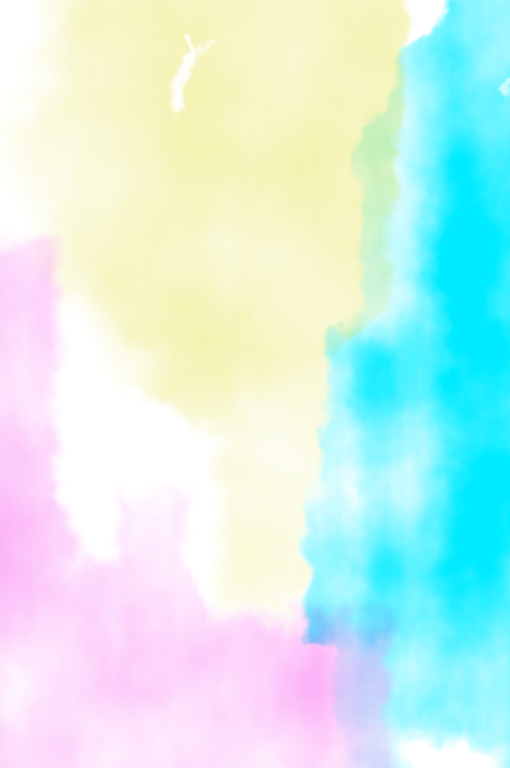
A Shadertoy shader for this background:

```glsl
// Watercolour washes of yellow, cyan and pink on white paper.
// Each wash is a mask with noise-warped borders and a cloudy pigment density;
// the washes multiply together, so overlaps turn green and lilac.

#define PAPER  vec3(1.0)
#define YELLOW vec3(0.957, 0.950, 0.690)
#define CYAN   vec3(0.0, 0.920, 1.0)
#define PINK   vec3(0.985, 0.690, 0.970)
#define EDGE_WOBBLE 0.055
#define CLOUD_SCALE 8.0
#define CLOUD_DEPTH 0.85

float hash(vec2 p) {
    vec3 h = fract(vec3(p.xyx) * 0.1031);
    h += dot(h, h.yzx + 33.33);
    return fract((h.x + h.y) * h.z);
}

float noise(vec2 p) {
    vec2 i = floor(p), f = fract(p);
    f = f * f * (3.0 - 2.0 * f);
    return mix(mix(hash(i), hash(i + vec2(1, 0)), f.x),
               mix(hash(i + vec2(0, 1)), hash(i + vec2(1, 1)), f.x), f.y);
}

float fbm(vec2 p) {
    float sum = 0.0, gain = 0.5;
    for (int i = 0; i < 5; i++) {
        sum += gain * noise(p);
        p = mat2(1.6, 1.2, -1.2, 1.6) * p + 7.3;
        gain *= 0.5;
    }
    return sum;
}

// Soft elliptical spot
float spot(vec2 q, vec2 centre, vec2 radius) {
    vec2 d = (q - centre) / radius;
    return exp(-dot(d, d));
}

// Tapered brush stroke from a (wide) to b (thin)
float stroke(vec2 q, vec2 a, vec2 b, float width) {
    vec2 d = b - a;
    float k = clamp(dot(q - a, d) / dot(d, d), 0.0, 1.0);
    float w = width * (1.0 - 0.7 * k);
    return 1.0 - smoothstep(0.3 * w, w, length(q - a - d * k));
}

// Below, q.x runs rightwards and q.y runs downwards, both 0 to 1.
float yellowWash(vec2 q, float cloud) {
    float t = q.y;
    float left = 0.12 - 0.08 * exp(-pow((t - 0.19) / 0.07, 2.0))
               + 0.16 * smoothstep(0.33, 0.50, t) + 0.15 * smoothstep(0.51, 0.57, t);
    float right = 0.80 - 0.03 * smoothstep(0.10, 0.35, t)
                - 0.125 * smoothstep(0.38, 0.47, t) - 0.05 * smoothstep(0.47, 0.80, t);
    float leftBlur = mix(0.08, 0.03, smoothstep(0.45, 0.6, t));
    float mask = smoothstep(-leftBlur, leftBlur, q.x - left)
               * smoothstep(-0.008, 0.02, right - q.x)
               * (1.0 - smoothstep(0.75, 0.82, t));
    float density = 0.70 - 0.26 * smoothstep(0.44, 0.58, t)
                  + 0.20 * spot(q, vec2(0.60, 0.22), vec2(0.22, 0.12))
                  + 0.12 * spot(q, vec2(0.35, 0.46), vec2(0.12, 0.06))
                  - 0.22 * spot(q, vec2(0.42, 0.33), vec2(0.12, 0.05))
                  - 0.20 * spot(q, vec2(0.56, 0.58), vec2(0.06, 0.06))
                  - 0.25 * spot(q, vec2(0.08, 0.18), vec2(0.12, 0.15))
                  - 0.25 * smoothstep(0.69, 0.72, q.x) * smoothstep(0.20, 0.35, t);
    return mask * clamp(density + 0.8 * cloud, 0.0, 1.0);
}

float cyanWash(vec2 q, float cloud) {
    float x = q.x, t = q.y;
    float left = 0.87 - 0.09 * smoothstep(0.0, 0.10, t) - 0.08 * smoothstep(0.10, 0.20, t)
               - 0.06 * smoothstep(0.40, 0.46, t) - 0.04 * smoothstep(0.47, 0.75, t)
               + 0.07 * smoothstep(0.82, 0.86, t);
    float mask = smoothstep(-0.012, 0.012, x - left);
    float lower = smoothstep(0.39, 0.46, t);
    // Thin glaze where it runs over the yellow and the pink
    float glaze = (1.0 - lower) * (1.0 - smoothstep(0.78, 0.85, x))
                + smoothstep(0.80, 0.86, t) * (1.0 - smoothstep(0.74, 0.80, x));
    float density = 0.36 + 0.14 * lower * smoothstep(0.68, 0.72, x)
                  + 0.14 * smoothstep(0.83, 0.90, x)
                  + 0.46 * spot(q, vec2(0.91, 0.31), vec2(0.08, 0.11))
                  + 0.46 * spot(q, vec2(0.95, 0.46), vec2(0.11, 0.09))
                  + 0.46 * spot(q, vec2(0.93, 0.72), vec2(0.08, 0.10))
                  + 0.22 * spot(q, vec2(0.74, 0.49), vec2(0.06, 0.06))
                  + 0.16 * spot(q, vec2(0.75, 0.72), vec2(0.06, 0.08))
                  - 0.22 * spot(q, vec2(0.85, 0.58), vec2(0.05, 0.07))
                  - 0.75 * spot(q, vec2(0.89, 1.0), vec2(0.10, 0.035));
    density = clamp(density + 1.15 * cloud, 0.0, 1.0);
    return mask * density * (1.0 - 0.55 * clamp(glaze, 0.0, 1.0));
}

float pinkWash(vec2 q, float cloud) {
    float x = q.x, t = q.y;
    float leftColumn = min(0.12 + 0.03 * smoothstep(0.63, 0.71, t) - x, t - 0.31);
    float midColumn = min(0.07 - abs(x - 0.30), t - 0.64);
    float base = min(t - 0.73 - 0.07 * smoothstep(0.36, 0.42, x), 0.77 - x);
    float mask = smoothstep(-0.016, 0.025, max(base, max(leftColumn, midColumn)));
    float density = 0.34 + 0.10 * smoothstep(0.5, 0.9, t)
                  + 0.36 * spot(q, vec2(0.01, 0.68), vec2(0.09, 0.09))
                  + 0.32 * spot(q, vec2(0.20, 0.87), vec2(0.06, 0.07))
                  + 0.32 * spot(q, vec2(0.64, 0.91), vec2(0.09, 0.09))
                  - 0.14 * spot(q, vec2(0.30, 0.66), vec2(0.08, 0.05))
                  - 0.25 * spot(q, vec2(0.03, 0.91), vec2(0.04, 0.05));
    return mask * clamp(density + cloud, 0.0, 1.0);
}

void mainImage(out vec4 fragColor, in vec2 fragCoord) {
    vec2 q = fragCoord / iResolution.xy;
    q.y = 1.0 - q.y;
    vec2 p = vec2(q.x * iResolution.x / iResolution.y, q.y);

    // Ragged borders and cloudy pigment with faint vertical streaks
    vec2 w = q + EDGE_WOBBLE * (vec2(fbm(p * 28.0), fbm(p * 28.0 + 40.0)) - 0.48);
    float streak = fbm(p * vec2(34.0, 9.0) + 11.0) - 0.48;
    float cloud = CLOUD_DEPTH * (fbm(p * CLOUD_SCALE + 3.0) - 0.48) + 0.25 * streak;

    // Bare scratches in the paint
    float bare = max(stroke(w, vec2(0.35, 0.12), vec2(0.37, 0.06), 0.026),
                     0.6 * stroke(w, vec2(0.37, 0.072), vec2(0.43, 0.064), 0.012));
    bare = max(bare, 0.7 * stroke(w, vec2(0.98, 0.112), vec2(1.0, 0.098), 0.014));

    vec3 colour = mix(PAPER, YELLOW, yellowWash(w, cloud));
    colour *= mix(PAPER, CYAN, cyanWash(w, cloud));
    colour *= mix(PAPER, PINK, pinkWash(w, cloud));
    fragColor = vec4(mix(colour, PAPER, 0.9 * bare), 1.0);
}
```
